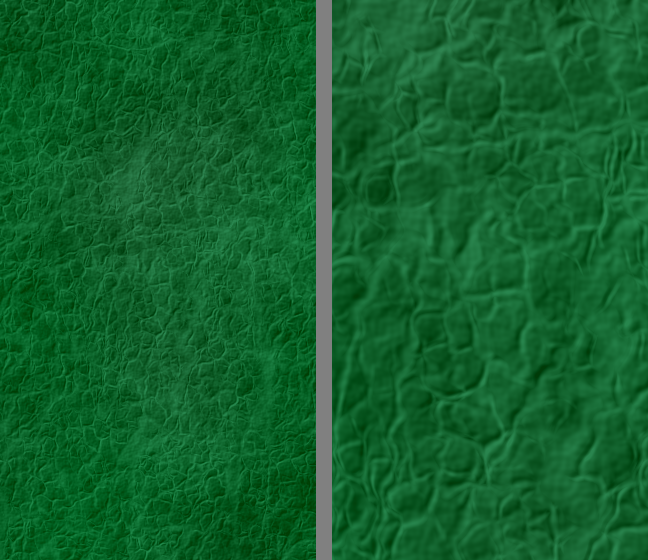
Left: the whole. Right: its middle third, enlarged.
Write a Shadertoy shader that draws this texture.

```glsl
// Green grained leather: warped Voronoi pebbles parted by sharp creases,
// crossed by long wrinkles and fine pores, lit as a relief from the upper left.
// Broad gradients shift the dye from greyish centre to saturated edges.

vec2 hash2(vec2 cell) {
    uvec2 u = uvec2(ivec2(cell)) * uvec2(1597334673u, 3812015801u);
    uint n = (u.x ^ u.y) * 1597334673u;
    n = (n ^ (n >> 15)) * 2246822519u;
    n ^= n >> 13;
    return vec2(n & 65535u, n >> 16) / 65535.0;
}

float gradDot(vec2 cell, vec2 offset) {
    float angle = 6.28319 * hash2(cell).x;
    return dot(vec2(cos(angle), sin(angle)), offset);
}

float gradientNoise(vec2 p) {
    vec2 i = floor(p), f = fract(p);
    vec2 w = f * f * f * (f * (f * 6.0 - 15.0) + 10.0);
    vec2 x = vec2(1, 0);
    return mix(mix(gradDot(i, f), gradDot(i + x, f - x), w.x),
               mix(gradDot(i + x.yx, f - x.yx), gradDot(i + 1.0, f - 1.0), w.x), w.y);
}

// Second minus first nearest distance: zero on the borders between cells
float cellBorder(vec2 p) {
    vec2 i = floor(p), f = fract(p);
    float nearest = 8.0, second = 8.0;
    for (int y = -1; y <= 1; y++)
    for (int x = -1; x <= 1; x++) {
        vec2 o = vec2(x, y);
        float d = length(o + 0.1 + 0.8 * hash2(i + o) - f);
        second = min(second, max(nearest, d));
        nearest = min(nearest, d);
    }
    return second - nearest;
}

// Returns the surface height in x and the crease strength in y
vec2 leather(vec2 p) {
    vec2 warp = vec2(gradientNoise(p * 7.0), gradientNoise(p * 7.0 + 40.0)) * 0.026
              + vec2(gradientNoise(p * 65.0 + 9.0), gradientNoise(p * 65.0 + 70.0)) * 0.008;
    vec2 q = p + warp;

    // Tall pebbles above, flatter ones near the bottom
    vec2 grid = vec2(36.0 * q.x + 7.0 * q.y, 25.0 * q.y - 2.0 * exp(-5.0 * q.y) - 7.0 * q.x);
    float border = cellBorder(grid);
    float fade = smoothstep(-0.4, 0.3, gradientNoise(p * 20.0 + 21.0));
    float crease = (1.0 - smoothstep(0.0, 0.26, border)) * mix(0.4, 1.0, fade);

    // Smaller wrinkles inside and between the pebbles
    float small = 1.0 - smoothstep(0.0, 0.36, cellBorder(grid * 1.9 + 13.0));
    small *= 0.7 * smoothstep(-0.35, 0.25, gradientNoise(p * 22.0 + 55.0));

    // Long folds, steep and slanting
    float steep = abs(gradientNoise(vec2(q.x * 14.0 - q.y * 3.0, q.y * 2.2) + 31.0));
    float slant = abs(gradientNoise(vec2(q.x * 3.0, q.y * 9.0 - q.x * 4.0) + 83.0));
    float fold = 1.0 - smoothstep(0.0, 0.05, min(steep, slant));

    float depth = max(max(crease, small), 0.9 * fold);
    float pores = gradientNoise(p * 125.0) * 0.34 + gradientNoise(p * 220.0 + 17.0) * 0.28;
    float dome = 0.5 * smoothstep(0.0, 0.9, border);
    return vec2(dome - depth + pores, depth);
}

void mainImage(out vec4 fragColor, in vec2 fragCoord) {
    vec2 p = fragCoord / iResolution.y;
    vec2 uv = fragCoord / iResolution.xy;

    // Relief: faces rising away from the light side turn bright
    vec2 surface = leather(p);
    float slope = surface.x - leather(p + vec2(-0.0020, 0.0022)).x;
    float tone = 2.35 * slope + 1.05 * surface.y - 0.40;
    tone += 1.0 * gradientNoise(p * 26.0 + 64.0) + 0.75 * gradientNoise(p * 75.0 + 5.0);

    // Broad light and dye changes
    vec2 fromCentre = uv - vec2(0.45, 0.52);
    float centre = exp(-5.0 * dot(fromCentre, fromCentre)) - 0.55;
    float dye = centre + 0.9 * gradientNoise(p * 3.5 + 47.0);
    tone += 1.0 * centre + 1.2 * gradientNoise(p * 3.0 + 11.0) + 0.8 * gradientNoise(p * 8.0 + 29.0);
    tone = clamp(tone, -2.2, 2.2);

    vec3 green = vec3(0.051, 0.382, 0.163) + tone * vec3(0.042, 0.066, 0.062);
    green += dye * vec3(0.060, -0.018, 0.026);
    fragColor = vec4(clamp(green, 0.0, 1.0), 1.0);
}
```
